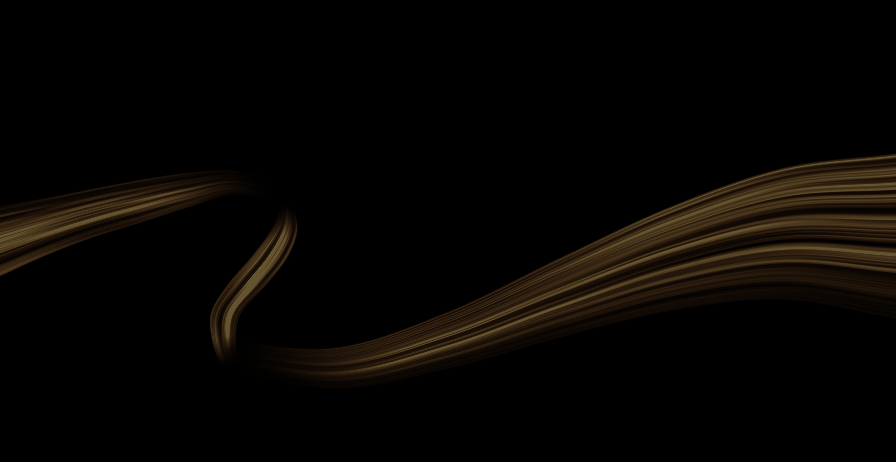
Write a Shadertoy shader that draws this background.

```glsl
// Three pieces of a dark golden ribbon, made of fine strands, sweep across black.
// Splines give the two edges of each piece; the position between the edges
// drives layered strand noise, soft bright ridges and dark folds.

const vec3 BROWN = vec3(0.31, 0.175, 0.075);
const vec3 OLIVE = vec3(0.39, 0.325, 0.18);

float hash(vec2 p) {
    p = fract(p * vec2(0.1031, 0.1137));
    p += dot(p, p.yx + 33.33);
    return fract((p.x + p.y) * p.x * 17.0);
}

float noise(vec2 p) {
    vec2 cell = floor(p);
    vec2 f = fract(p);
    f = f * f * (3.0 - 2.0 * f);
    float low = mix(hash(cell), hash(cell + vec2(1, 0)), f.x);
    float high = mix(hash(cell + vec2(0, 1)), hash(cell + vec2(1, 1)), f.x);
    return mix(low, high, f.y);
}

// Smooth curve through seven evenly spaced heights, t from 0 to 1
float spline(float knots[7], float t) {
    float x = clamp(t, 0.0, 1.0) * 6.0;
    int i = min(int(x), 5);
    float f = x - float(i);
    float b = knots[i];
    float c = knots[i + 1];
    float a = i > 0 ? knots[max(i - 1, 0)] : 2.0 * b - c;
    float d = i < 5 ? knots[min(i + 2, 6)] : 2.0 * c - b;
    return b + 0.5 * f * (c - a + f * (2.0 * a - 5.0 * b + 4.0 * c - d
             + f * (3.0 * (b - c) + d - a)));
}

float ridge(float s, float centre, float width) {
    float d = (s - centre) / width;
    return exp(-d * d);
}

// Strand brightness; layers finer than a pixel fade to their mean
float strands(float s, float along, float count, float pixel) {
    float sum = 0.5;
    float weight = 0.55;
    for (int i = 0; i < 3; i++) {
        float blur = count * pixel;
        float layer = noise(vec2(s * count + 41.0 * float(i), along * 3.0 + 7.0));
        sum += weight * (layer - 0.5) / (1.0 + blur * blur);
        count *= 2.1;
    }
    return 0.25 + 1.35 * smoothstep(0.12, 0.88, sum);
}

// Coverage between the edges s = 0 and s = 1
float coverage(float s, float pixel) {
    return smoothstep(-pixel, pixel, s) * smoothstep(-pixel, pixel, 1.0 - s);
}

vec3 gold(float light) {
    light = clamp(light, 0.0, 1.0);
    return mix(BROWN, OLIVE, light * light) * light;
}

vec3 leftRibbon(vec2 uv, float pixel) {
    float t = uv.x / 0.3125;
    float top = spline(float[7](0.553, 0.571, 0.591, 0.610, 0.625, 0.631, 0.606), t);
    float bottom = spline(float[7](0.402, 0.448, 0.487, 0.518, 0.550, 0.578, 0.556), t);
    float s = (uv.y - bottom) / (top - bottom);
    pixel /= top - bottom;
    float body = 0.32 + 0.5 * ridge(s, 0.5, 0.28);
    float light = body * strands(s, t, 15.0, pixel);
    light += 0.35 * ridge(s, 0.04, 0.04) * (1.0 - smoothstep(0.1, 0.5, t));
    light += 0.35 * ridge(s, 0.2, 0.08) * smoothstep(0.5, 0.8, t);
    light *= 1.0 - 0.7 * ridge(s, 0.2, 0.05) * (1.0 - smoothstep(0.3, 0.7, t));
    light *= 1.0 - smoothstep(0.5, 1.0, t);
    return gold(light) * coverage(s, pixel);
}

vec3 foldRibbon(vec2 uv, float pixel) {
    float t = (uv.y - 0.202) / 0.364;
    float left = spline(float[7](0.247, 0.237, 0.236, 0.2545, 0.281, 0.304, 0.317), t);
    float right = spline(float[7](0.267, 0.263, 0.269, 0.297, 0.321, 0.332, 0.325), t);
    float s = (uv.x - left) / (right - left);
    pixel /= right - left;
    float light = (0.45 + 0.35 * ridge(s, 0.5, 0.35)) * strands(s, t, 8.0, pixel);
    light += 0.4 * ridge(s, 0.62, 0.12) * ridge(t, 0.38, 0.25);
    light += 0.25 * ridge(s, 0.12, 0.1) * ridge(t, 0.2, 0.2);
    light *= 1.0 - 0.75 * ridge(s, 0.35, 0.1) * ridge(t, 0.3, 0.18);
    light *= 1.0 - 0.8 * smoothstep(0.3, 0.8, s) * (1.0 - smoothstep(0.05, 0.25, t));
    light *= smoothstep(0.0, 0.2, t) * (1.0 - smoothstep(0.75, 1.0, t));
    return gold(light) * coverage(s, pixel);
}

vec3 rightRibbon(vec2 uv, float pixel) {
    float t = (uv.x - 0.25) / 0.75;
    float top = spline(float[7](0.263, 0.247, 0.3245, 0.441, 0.553, 0.636, 0.667), t);
    float bottom = spline(float[7](0.197, 0.159, 0.203, 0.270, 0.328, 0.352, 0.311), t);
    float s = (uv.y - bottom) / (top - bottom);
    pixel /= top - bottom;
    float lower = mix(0.15, 0.32, smoothstep(0.0, 0.25, s));
    float body = mix(lower, 0.68, smoothstep(0.15, 0.4, s));
    float light = body * strands(s, t, 26.0, pixel);
    // Bright ridges, then the dark folds beside them
    light += 0.4 * ridge(s, 0.385, 0.035) + 0.3 * ridge(s, 0.725, 0.016);
    light += 0.3 * ridge(s, 0.985, 0.012);
    light *= 1.0 - 0.75 * ridge(s, 0.66, 0.04) * smoothstep(0.25, 0.75, t);
    light *= 1.0 - ridge(s, 0.445, 0.022) * smoothstep(0.3, 0.8, t);
    light *= smoothstep(0.0, 0.3, t);
    return gold(light) * coverage(s, pixel);
}

void mainImage(out vec4 fragColor, in vec2 fragCoord) {
    vec2 uv = fragCoord / iResolution.xy;
    vec2 pixel = 1.0 / iResolution.xy;
    vec3 color = leftRibbon(uv, pixel.y) + foldRibbon(uv, pixel.x) + rightRibbon(uv, pixel.y);
    fragColor = vec4(color, 1.0);
}
```
